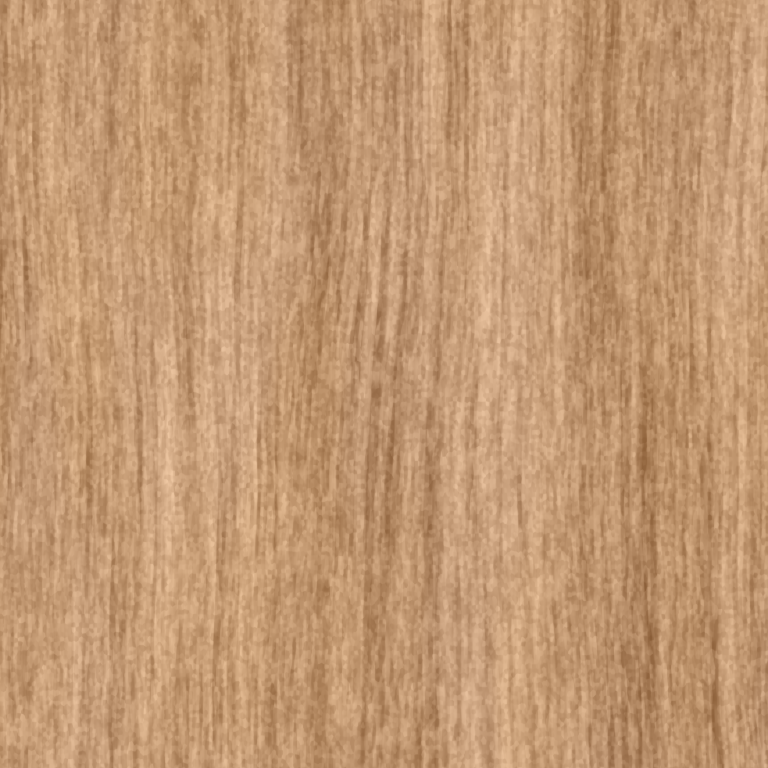
Write a Shadertoy shader that draws this texture.

```glsl
// Pale brown wood veneer with upright, gently bending grain.
// Soft cellular noise, stretched along the grain at several scales, gives the
// streaks; layered sines bend them and lay the broad dark and light bands.

vec3 hash3(vec2 cell) {
    vec3 h = fract(cell.xyx * vec3(0.1031, 0.1030, 0.0973));
    h += dot(h, h.yxz + 33.33);
    return fract((h.xxy + h.yxx) * h.zyx);
}

// Blends the random shades of nearby cells; result lies in -0.5 to 0.5.
float cellShade(vec2 p) {
    vec2 base = floor(p);
    float shade = 0.0, total = 0.0;
    for (int j = -1; j <= 1; j++) {
        for (int i = -1; i <= 1; i++) {
            vec2 cell = base + vec2(i, j);
            vec3 h = hash3(cell + 57.0);
            vec2 d = cell + 0.15 + 0.7 * h.xy - p;
            float weight = exp(-7.0 * dot(d, d));
            shade += weight * (h.z - 0.5);
            total += weight;
        }
    }
    return shade / total;
}

// Bends the grain sideways, most strongly around the central figure.
vec2 bendGrain(vec2 p) {
    float sway = 0.006 * sin(4.0 * p.y + 3.0 * p.x)
               + 0.002 * sin(11.0 * p.y + 8.0 * p.x + 1.7)
               + 0.0006 * sin(37.0 * p.y + 21.0 * p.x);
    float middle = exp(-pow((p.x - 0.46) / 0.16, 2.0));
    float lean = 0.045 * middle * (smoothstep(0.1, 0.9, p.y) - 0.5);
    return vec2(p.x - sway - lean, p.y);
}

void mainImage(out vec4 fragColor, in vec2 fragCoord) {
    vec2 p = fragCoord / iResolution.y;
    vec2 g = bendGrain(p);

    // Broad bands
    float t = 6.2832 * (g.x - 0.44) / 0.40;
    float bands = 0.013 * (sin(2.0 * t) - cos(t));
    bands += 0.065 * cellShade(g * vec2(12.0, 1.4));

    // Long streaks, from wide to hair-thin
    float streaks = 0.055 * cellShade(g * vec2(32.0, 1.3) + 11.0)
                  + 0.065 * cellShade(g * vec2(72.0, 2.0) + 23.0);
    float hairs = cellShade(g * vec2(150.0, 4.0) + 37.0);
    streaks += 0.080 * hairs + 0.07 * min(hairs + 0.12, 0.0);

    // Short pores, stronger in dark wood, and a fine mottle
    float poreDepth = mix(0.130, 0.080, smoothstep(-0.05, 0.05, bands + streaks));
    float pores = poreDepth * cellShade(g * vec2(215.0, 36.0) + 51.0);
    float mottle = 0.095 * cellShade(p * vec2(215.0, 170.0) + 73.0)
                 + 0.025 * cellShade(p * vec2(80.0, 50.0) + 91.0);

    // Tone to colour, with a slight drift between ochre and rose
    float tone = bands + streaks + pores + mottle;
    vec3 wood = vec3(0.765, 0.602, 0.453) + tone * vec3(1.0, 1.05, 1.05);
    float warmth = cellShade(g * vec2(14.0, 3.0) + 5.0);
    wood += warmth * vec3(0.004, -0.003, -0.025);

    fragColor = vec4(clamp(wood, 0.0, 1.0), 1.0);
}
```
